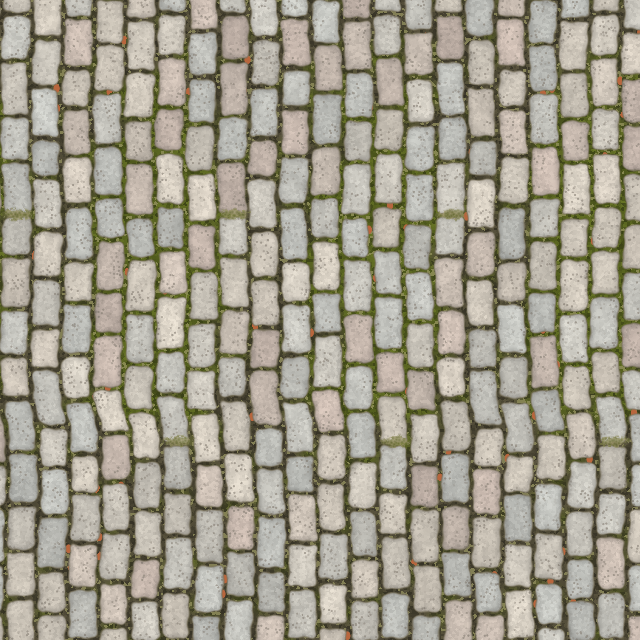
A WebGL 1 fragment shader for this texture:

```glsl
precision highp float;
// Worn cobble paving: staggered columns of rounded stones with mossy joints.
// Each stone is a rounded-box distance field cut from a jittered column;
// cellular noise adds pits, grain, soil, moss and a few fallen leaves.

uniform vec2 u_resolution;

const float COLUMNS = 20.6;      // stone columns across the canvas
const float ROWS = 13.3;         // stones down the canvas
const float PERIOD = 7.0;        // columns before stone shapes recur
const float STAGGER = 4.0 / 7.0; // row offset from column to column
const float CUT_JITTER = 0.24;   // variation of stone length
const float GAP = 0.042;         // half joint width, in columns
const float GAP_VARIATION = 0.03;
const float CORNER = 0.17;
const float ROUGHNESS = 0.016;
const float BEND = 0.2;          // sideways step of the columns low down
const float TAU = 6.2831853;

const vec3 BEIGE = vec3(0.82, 0.79, 0.74);
const vec3 COOL = vec3(0.75, 0.755, 0.735);
const vec3 PINK = vec3(0.77, 0.71, 0.67);
const vec3 PIT = vec3(0.52, 0.49, 0.45);
const vec3 RIM = vec3(0.47, 0.44, 0.36);
const vec3 SOIL = vec3(0.29, 0.27, 0.20);
const vec3 MOSS = vec3(0.33, 0.37, 0.12);
const vec3 STRAW = vec3(0.56, 0.55, 0.36);
const vec3 LEAF = vec3(0.72, 0.40, 0.24);

float hash(vec2 p) {
  return fract(sin(dot(p, vec2(127.1, 311.7))) * 43758.55);
}

// x: distance to the nearest feature point, y: random value of its cell
vec2 cellular(vec2 p) {
  vec2 cell = floor(p);
  vec2 nearest = vec2(9.0, 0.0);
  for (int j = -1; j <= 1; j++) {
    for (int i = -1; i <= 1; i++) {
      vec2 c = cell + vec2(float(i), float(j));
      vec2 point = c + vec2(hash(c), hash(c + 37.3));
      float d = distance(p, point);
      if (d < nearest.x) nearest = vec2(d, hash(c + 71.9));
    }
  }
  return nearest;
}

// Signed distance to the stone edge; also gives the stone's id
float stoneDistance(vec2 p, out vec2 id) {
  float rowLength = COLUMNS / ROWS;
  float column = floor(p.x);
  float k = mod(column, PERIOD);
  float y = p.y / rowLength + STAGGER * k + 0.22 * hash(vec2(k, 5.0));
  float row = floor(y);
  if (y < row + CUT_JITTER * hash(vec2(k, row))) row -= 1.0;
  float low = row + CUT_JITTER * hash(vec2(k, row));
  float high = row + 1.0 + CUT_JITTER * hash(vec2(k, row + 1.0));
  id = vec2(column, row);

  vec2 seed = vec2(k, row);
  vec2 vary = vec2(hash(seed + 11.0), hash(seed + 23.0));
  vec2 local = vec2(fract(p.x) - 0.5, (y - 0.5 * (low + high)) * rowLength);
  local += (vary.yx - 0.5) * 0.035;
  local += local.yx * vec2(-0.04, 0.10) * (hash(seed + 31.0) - 0.5);
  vec2 halfSize = vec2(0.5, 0.5 * (high - low) * rowLength);
  halfSize -= GAP + GAP_VARIATION * vary;
  float corner = CORNER * (0.7 + 0.6 * hash(seed + 43.0));
  vec2 q = abs(local) - halfSize + corner;
  float d = length(max(q, 0.0)) + min(max(q.x, q.y), 0.0) - corner;
  return d + ROUGHNESS * (sin(p.x * 13.0 + 5.0 * vary.x + p.y * 6.0)
                        + sin(p.y * 11.0 - p.x * 7.0 + 9.0 * vary.y));
}

vec3 stoneColor(vec2 p, vec2 id, float d, vec2 grain) {
  float tint = hash(id + 3.7);
  vec3 color = mix(COOL, BEIGE, smoothstep(0.1, 0.6, tint));
  color = mix(color, PINK, smoothstep(0.65, 0.95, tint));
  color *= 0.94 + 0.12 * hash(id + 8.1);
  color *= 0.98 + 0.10 * (grain.y - 0.5);
  color *= 1.0 + 0.025 * sin(p.x * 5.0 + 2.0 * sin(p.y * 3.0));
  vec2 pit = cellular(p * 8.0);
  float patchMask = smoothstep(0.55, 0.2, cellular(p * 1.3 + 4.0).x);
  float pits = smoothstep(0.42, 0.15, pit.x) * step(0.58, pit.y);
  color = mix(color, PIT, pits * (0.12 + 0.5 * patchMask));
  color *= mix(0.89, 1.02, smoothstep(0.02, 0.22, -d));
  return mix(RIM, color, smoothstep(-0.01, 0.07, -d));
}

vec3 jointColor(vec2 p, float height, vec2 grain) {
  vec3 color = SOIL * (0.7 + 0.6 * grain.y);
  float band = smoothstep(0.22, 0.5, height) * smoothstep(0.98, 0.68, height);
  float cluster = 0.5 + 0.5 * cos(TAU * (p.x - 5.1) / PERIOD);
  float moss = 0.2 + 0.6 * band * cluster + 0.5 * (0.5 - cellular(p * 0.9).x);
  color = mix(color, MOSS * (0.7 + 0.6 * grain.y), smoothstep(0.2, 0.6, moss));
  color = mix(color, STRAW, 0.75 * step(0.86, grain.y));
  vec2 leaf = cellular(p * vec2(3.5, 2.5) + 19.0);
  return mix(color, LEAF, step(0.955, leaf.y) * smoothstep(0.4, 0.3, leaf.x));
}

// Ragged grass patch, recurring with the stones
float tuft(vec2 p, vec2 center, float ragged) {
  vec2 q = p - center;
  q.x = mod(q.x + 0.5 * PERIOD, PERIOD) - 0.5 * PERIOD;
  return smoothstep(1.1, 0.75, length(q / vec2(0.62, 0.24)) + 0.5 * ragged);
}

void main() {
  vec2 uv = gl_FragCoord.xy / u_resolution;
  vec2 p = uv * COLUMNS;
  float pixel = COLUMNS / min(u_resolution.x, u_resolution.y);
  vec2 paving = p;
  paving.x -= BEND * (1.0 - smoothstep(0.32, 0.39, uv.y));
  paving.x += 0.05 * sin(p.y * 0.8 + p.x * 0.3) + 0.025 * sin(p.y * 2.1 + p.x);

  vec2 id;
  float d = stoneDistance(paving, id);
  vec2 grain = cellular(p * 11.0);
  vec3 color = mix(stoneColor(p, id, d, grain), jointColor(p, uv.y, grain),
                   smoothstep(-pixel, pixel, d));
  float grass = max(tuft(p, vec2(0.56, 0.665 * COLUMNS), grain.y),
                    tuft(p, vec2(5.76, 0.31 * COLUMNS), grain.y));
  color = mix(color, mix(MOSS, STRAW, 0.5 + grain.x), 0.8 * grass);
  gl_FragColor = vec4(color, 1.0);
}
```
